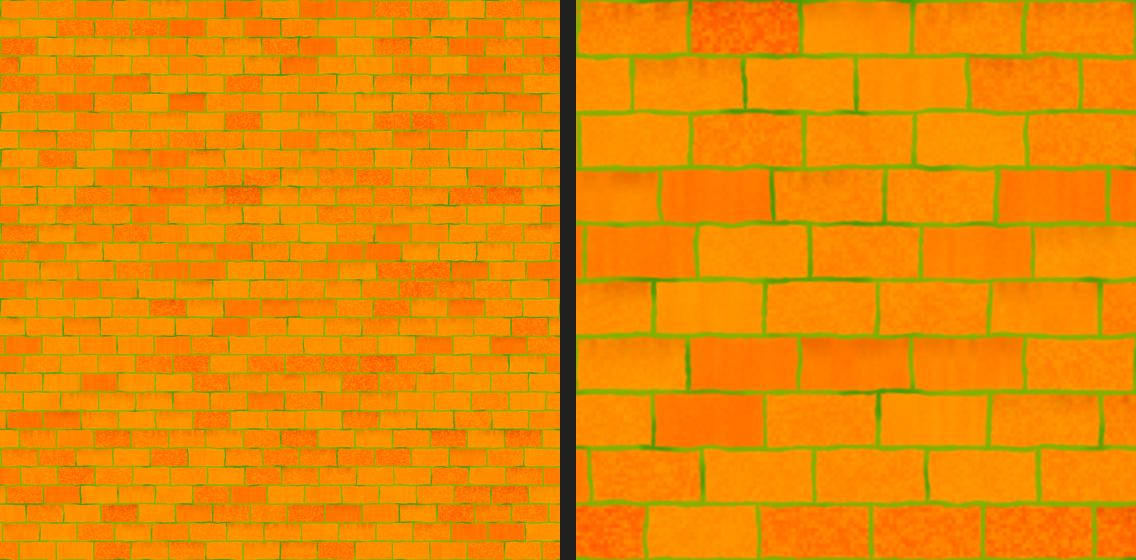
Left, the full canvas; right, a detail of the centre.
Give the GLSL for this texture, as a Shadertoy shader.

```glsl
// Orange brick wall in running bond, 15 bricks by 30 courses, with thin rough green joints.

float hash(vec2 p) {
    return fract(sin(dot(p, vec2(12.9898, 78.233))) * 43758.5453);
}

float noise(vec2 p) {
    vec2 i = floor(p), f = fract(p);
    f = f * f * (3.0 - 2.0 * f);
    return mix(mix(hash(i), hash(i + vec2(1, 0)), f.x),
               mix(hash(i + vec2(0, 1)), hash(i + vec2(1, 1)), f.x), f.y);
}

void mainImage(out vec4 fragColor, in vec2 fragCoord) {
    vec2 uv = fragCoord / iResolution.xy;
    const vec2 count = vec2(15, 30);

    // Wobble the joints slightly
    vec2 wobble = vec2(noise(uv * 75.0), noise(uv * 75.0 + 91.0)) - 0.5;
    vec2 p = (uv + 0.0022 * wobble) * count;

    // Half-brick bond; the lower courses slip sideways by random amounts
    float row = floor(p.y);
    float slip = hash(vec2(row, 4.7)) * (row < 17.0 ? 0.26 : 0.03);
    p.x -= 0.5 * mod(row + 1.0, 2.0) + slip;
    vec2 cell = floor(p), local = fract(p);
    vec2 id = vec2(mod(cell.x, count.x), mod(row, count.y));

    // Distance to the nearest joint, in canvas units
    vec2 edge = min(local, 1.0 - local) / count;
    float d = min(edge.x, edge.y);

    // Brick tone: mostly bright, a few deep orange and coarser
    float deep = hash(id + 3.1);
    deep *= deep;
    float tone = mix(0.572, 0.445, deep);
    float grain = noise(uv * 430.0) - 0.5;
    float cloud = noise(uv * 55.0 + id * 5.0) - 0.5;
    float streak = noise(vec2(uv.x * 230.0, uv.y * 18.0) + id * 7.0);
    float smoothFace = step(0.6, hash(id + 17.3));
    tone += grain * mix(0.05 + 0.13 * deep, 0.025, smoothFace);
    tone += 0.035 * cloud + 0.04 * smoothFace * (streak - 0.5);

    // Paler worn rim
    tone += 0.045 * (1.0 - smoothstep(0.001, 0.0045, d)) * noise(uv * 240.0);
    vec3 color = vec3(1.0 - 0.35 * max(tone - 0.57, 0.0), tone, 0.0);

    // Soot running down from the top of some bricks
    float soot = step(0.68, hash(id + 29.6)) * smoothstep(0.45, 1.0, local.y);
    color -= vec3(0.09, 0.11, 0.0) * soot * streak;

    // Rough mortar, darker green in patches
    float rough = d + 0.0009 * (noise(uv * 260.0 + 40.0) - 0.5) - 0.0004 * hash(id + 8.2);
    float soften = max(0.0012, 0.6 / iResolution.y);
    float joint = 1.0 - smoothstep(0.0012 - soften, 0.0012 + soften, rough);
    float damp = smoothstep(0.55, 0.9, noise(uv * 42.0 + 13.0));
    vec3 mortar = mix(vec3(0.52, 0.69, 0.0), vec3(0.30, 0.60, 0.0), damp);
    color = mix(color, mortar, joint);

    fragColor = vec4(clamp(color, 0.0, 1.0), 1.0);
}
```
